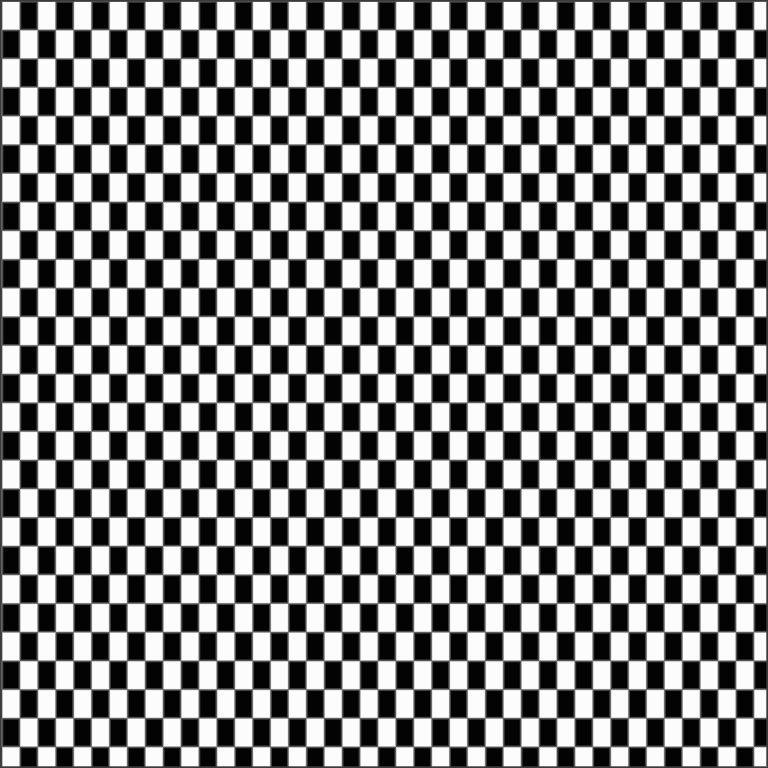
Give the GLSL for this pattern, as a Shadertoy shader.

```glsl
// Checkerboard of tall black and white cells, inside a thin dark grey frame.
// A signed distance to the nearest cell edge drives a soft ramp that runs
// from white through a dark grey seam to black.

// Negative inside white cells, positive inside black ones; q starts at a corner.
float checkerDistance(vec2 q, vec2 cell) {
    vec2 id = floor(q / cell);
    vec2 local = q - (id + 0.5) * cell;
    vec2 toEdge = 0.5 * cell - abs(local);
    float side = mod(id.x + id.y, 2.0) * 2.0 - 1.0;
    return side * min(toEdge.x, toEdge.y);
}

void mainImage(out vec4 fragColor, in vec2 fragCoord) {
    vec2 uv = fragCoord / iResolution.xy;

    // Seam unit: a fixed share of the canvas, never finer than one pixel
    float seam = max(1.0 / 512.0, 1.0 / min(iResolution.x, iResolution.y));

    // Cells are counted from the upper left, cut off at the right and bottom
    vec2 fromTopLeft = vec2(uv.x, 1.0 - uv.y);
    float d = checkerDistance(fromTopLeft - vec2(0.0026, 0.0017),
                              vec2(0.02331, 0.03734)) / seam;

    // Black core, grey seam, white core
    float tone = mix(0.01, 0.30, 1.0 - smoothstep(0.4, 1.4, d));
    tone = mix(tone, 0.99, 1.0 - smoothstep(-0.85, 0.45, d));

    // Frame along the canvas edge
    vec2 inset = min(uv, 1.0 - uv) / seam;
    tone = mix(0.23, tone, smoothstep(0.6, 1.7, min(inset.x, inset.y)));

    fragColor = vec4(vec3(tone), 1.0);
}
```
